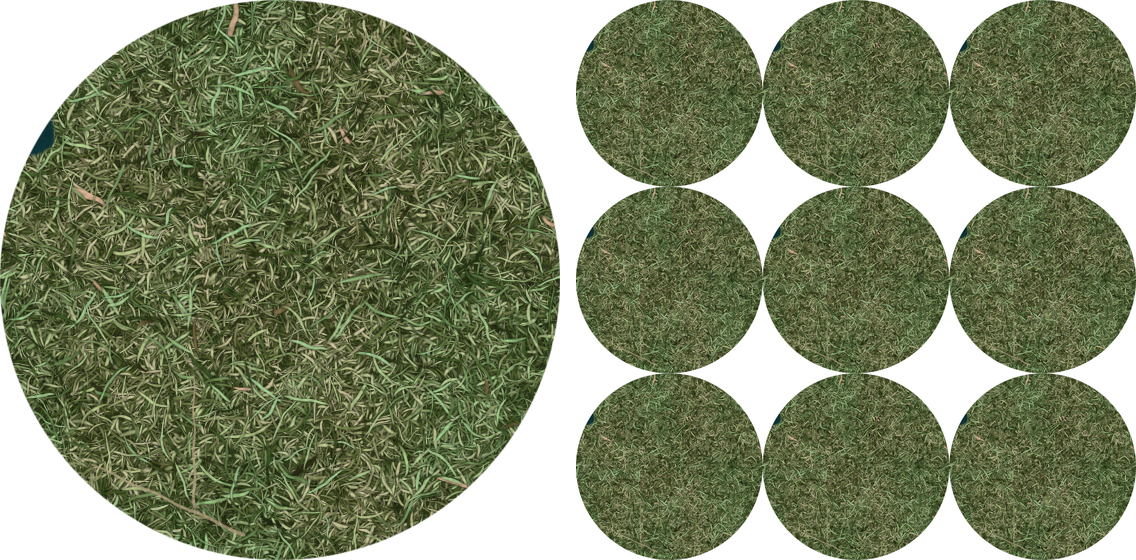
Left: one tile. Right: repeated 3 by 3.
This texture is drawn by a Shadertoy shader. Its source:

```glsl
// A round patch of tangled lawn grass with straw and dead leaves on white, tileable.
#define DEEP vec3(0.15, 0.18, 0.08)
#define DARK vec3(0.24, 0.30, 0.13)
#define MID vec3(0.38, 0.42, 0.26)
#define LIGHT vec3(0.49, 0.54, 0.38)
#define PALE vec3(0.67, 0.71, 0.56)
#define FINE_CELLS 34.0
#define FINE_LAYERS 14
#define LONG_CELLS 18.0
#define LONG_LAYERS 4
#define SOFTNESS 0.0015
#define SHADOW 0.24
#define DISC_RADIUS 0.5

const float TAU = 6.2831853;

float hash(vec2 p) {
    return fract(sin(dot(p, vec2(127.1, 311.7))) * 43758.5453);
}

vec4 hash4(vec2 p) {
    return fract(sin(dot(p, vec2(127.1, 311.7)) + vec4(0.0, 1.3, 2.6, 4.1)) * 43758.5453);
}

// Whole cell index wrapped to 0 .. cells - 1, safe against rounding in the division
vec2 wrapCell(vec2 cell, float cells) {
    return cell - cells * floor((cell + 0.5) / cells);
}

// Value noise that wraps after a whole number of cells
float wrapNoise(vec2 p, float cells) {
    vec2 i = floor(p * cells), f = fract(p * cells);
    f = f * f * (3.0 - 2.0 * f);
    vec2 a = wrapCell(i, cells), b = wrapCell(i + 1.0, cells);
    return mix(mix(hash(a), hash(vec2(b.x, a.y)), f.x),
               mix(hash(vec2(a.x, b.y)), hash(b), f.x), f.y);
}

// Grass colour from shade (0) to sunlit (1)
vec3 grassRamp(float tone) {
    vec3 c = mix(DEEP, DARK, smoothstep(0.02, 0.23, tone));
    c = mix(c, MID, smoothstep(0.2, 0.5, tone));
    c = mix(c, LIGHT, smoothstep(0.5, 0.78, tone));
    return mix(c, PALE, smoothstep(0.78, 1.08, tone));
}

// Slowly turning direction in which the blades lie
float lieAngle(vec2 p) {
    return 1.5 * sin(TAU * (2.0 * p.x + p.y)) + 1.5 * cos(TAU * (2.0 * p.y - p.x));
}

// One layer of bent, tapered blades, one per cell at most
void paintBlades(inout vec3 col, vec2 p, float cells, float seed, float share,
                 float width, float tone, vec3 dryTint, vec3 freshTint, float soft) {
    vec2 home = floor(p * cells);
    for (int y = -1; y <= 1; y++)
    for (int x = -1; x <= 1; x++) {
        vec2 cell = home + vec2(x, y);
        vec2 id = wrapCell(cell, cells) + seed * 17.3;
        vec4 place = hash4(id);
        vec4 look = hash4(id + 71.7);
        if (look.w > share) continue;

        vec2 root = (cell + place.xy) / cells;
        float halfLength = mix(0.35, 0.93, place.z) / cells;
        vec2 d = p - root;
        if (dot(d, d) > 1.15 * halfLength * halfLength) continue;

        // Blade frame: x along, y across the curved spine
        float angle = lieAngle(root) + (place.w - 0.5) * 3.0;
        vec2 along = vec2(cos(angle), sin(angle));
        vec2 q = vec2(dot(d, along), dot(d, vec2(-along.y, along.x)));
        float u = q.x / halfLength;
        q.y -= (look.x - 0.5) * 0.7 * halfLength * (u * u - 0.3);

        float w = width * mix(0.5, 1.3, look.y) * (1.0 - 0.6 * u * u);
        float edge = abs(q.y) - w;
        float ends = smoothstep(1.0, 0.65, abs(u));
        float cover = smoothstep(soft, -soft, edge) * ends;
        float shade = smoothstep(0.004, 0.0, edge) * ends;

        float ridge = 0.12 * (1.0 - clamp(abs(q.y) / w, 0.0, 1.0));
        vec3 blade = grassRamp(1.25 * look.z - 0.125 + tone + ridge + 0.1 * u);
        blade *= mix(dryTint, freshTint, fract(look.z * 7.0 + look.x));
        col *= 1.0 - SHADOW * shade;
        col = mix(col, blade, cover);
    }
}

// Coverage of a thin, slightly wavering twig
float twig(vec2 p, vec2 a, vec2 b, float width, float soft) {
    vec2 ab = b - a;
    float t = clamp(dot(p - a, ab) / dot(ab, ab), 0.0, 1.0);
    vec2 side = normalize(vec2(-ab.y, ab.x));
    float d = length(p - a - ab * t - side * 0.0015 * sin(t * 19.0));
    return smoothstep(soft, -soft, d - width * (1.0 - 0.5 * t));
}

void mainImage(out vec4 fragColor, in vec2 fragCoord) {
    // The whole drawing repeats once per canvas
    vec2 p = fract(fragCoord / iResolution.xy);
    float pixel = 1.0 / iResolution.y;
    float soft = max(SOFTNESS, 0.6 * pixel);

    // Broad patches of light and of fresh or dry growth, mottled finely
    float patchLight = 0.6 * wrapNoise(p, 7.0) + 0.4 * wrapNoise(p, 17.0) - 0.5;
    float mottle = 0.34 * (wrapNoise(p, 75.0) - 0.5);
    float fresh = 0.6 * wrapNoise(p + 0.37, 5.0) + 0.4 * wrapNoise(p + 0.61, 13.0);
    fresh = smoothstep(0.2, 0.8, fresh);
    vec3 dryTint = mix(vec3(1.11, 0.99, 1.02), vec3(1.02, 1.0, 0.94), fresh);
    vec3 freshTint = mix(vec3(1.01, 1.01, 0.88), vec3(0.85, 1.03, 0.88), fresh);

    // Kinks in the blades
    vec2 bent = p + 0.007 * (vec2(wrapNoise(p, 43.0), wrapNoise(p + 0.23, 47.0)) - 0.5);

    // Shaded ground, then the tangle of short blades
    vec3 col = grassRamp(0.1 + 0.4 * wrapNoise(p, 90.0));
    for (int i = 0; i < FINE_LAYERS; i++)
        paintBlades(col, bent, FINE_CELLS, float(i), 1.0, 0.0021,
                    0.14 + 0.4 * patchLight + mottle, dryTint, freshTint, soft);

    // Scattered dead leaves, overgrown by longer green blades
    paintBlades(col, bent, 22.0, 31.0, 0.06, 0.0045, -0.1 + mottle,
                vec3(1.15, 0.87, 0.9), vec3(1.1, 0.9, 0.95), soft);
    for (int i = 0; i < LONG_LAYERS; i++)
        paintBlades(col, bent, LONG_CELLS, 40.0 + float(i), 0.5, 0.0023,
                    0.12 + 0.3 * patchLight + mottle, freshTint,
                    vec3(0.85, 1.03, 0.93), soft);

    // Dry twigs and a dark teal object at the left rim
    float twigs = max(twig(p, vec2(0.347, 0.095), vec2(0.346, 0.33), 0.0026, soft),
                      twig(p, vec2(0.435, 0.045), vec2(0.165, 0.17), 0.0032, soft));
    col = mix(col, vec3(0.64, 0.58, 0.46), 0.85 * twigs);
    float rim = length((bent - vec2(0.06, 0.762)) * vec2(1.1, 1.0));
    col = mix(col, vec3(0.05, 0.19, 0.20), smoothstep(0.046, 0.036, rim));

    // Fine grain and the round cut-out
    col *= 0.95 + 0.2 * wrapNoise(p, 190.0);
    float disc = smoothstep(pixel, -pixel, length(p - 0.5) - DISC_RADIUS);
    fragColor = vec4(mix(vec3(1.0), col, disc), 1.0);
}
```
